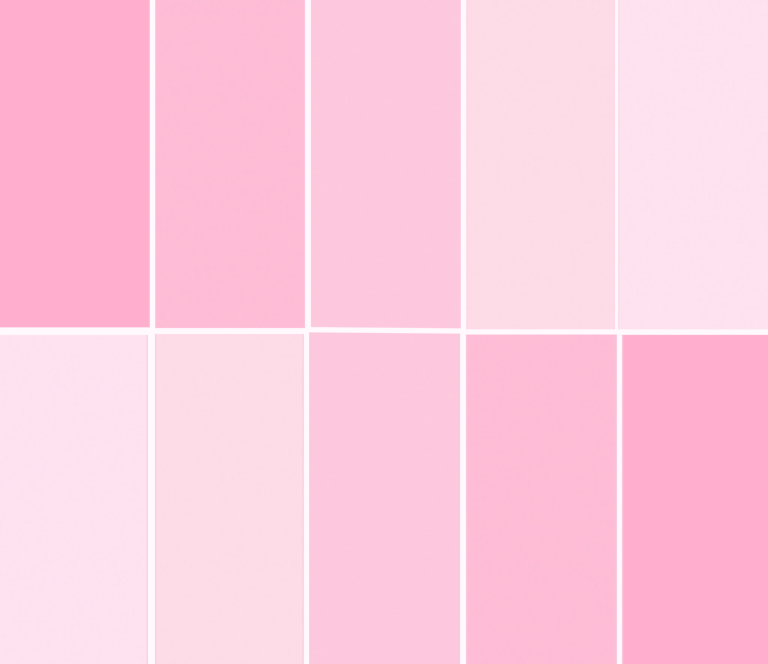
This background is drawn by a Shadertoy shader. Its source:

```glsl
const int COLUMNS = 5;
const vec3 TONES[5] = vec3[5](
    vec3(1.00, 0.685, 0.805), vec3(0.995, 0.737, 0.837),
    vec3(0.992, 0.785, 0.867), vec3(0.992, 0.860, 0.905),
    vec3(0.995, 0.885, 0.940));
const vec3 GUTTER_COLOR = vec3(1.0, 0.975, 0.992);
const vec3 FRINGE_COLOR = vec3(0.95, 0.79, 0.86);

// Gutter centres and half widths, as shares of the canvas width
const vec4 TOP_CENTERS = vec4(0.1986, 0.4010, 0.6035, 0.8027);
const vec4 TOP_HALF = vec4(0.0035, 0.0039, 0.0035, 0.0019);
const vec4 LOW_CENTERS = vec4(0.1973, 0.3991, 0.6029, 0.8066);
const vec4 LOW_HALF = vec4(0.0045, 0.0034, 0.0039, 0.0033);

// Upper and lower edge of the horizontal gutter in each column
const float RULE_TOP[5] = float[5](0.5070, 0.5060, 0.5065, 0.5040, 0.5040);
const float RULE_LOW[5] = float[5](0.4955, 0.4970, 0.4985, 0.4962, 0.4957);
const float RULE_SLOPE = -0.010;   // tilt inside the middle column
const float ROW_SPLIT = 0.501;
const float FRINGE_WIDTH = 0.0022;
const float FRINGE_TOP = 0.20;
const float FRINGE_LOW = 0.55;
const float GRAIN = 0.003;

float hash(vec2 p) {
    vec3 q = fract(vec3(p.xyx) * 0.1031);
    q += dot(q, q.yzx + 33.33);
    return fract((q.x + q.y) * q.z);
}

// Coverage of the area where the signed distance is negative
float coverage(float distance, float blur) {
    return 1.0 - smoothstep(-blur, blur, distance);
}

void mainImage(out vec4 fragColor, in vec2 fragCoord) {
    vec2 uv = fragCoord / iResolution.xy;
    vec2 blur = 0.8 / iResolution.xy;
    bool upper = uv.y > ROW_SPLIT;
    vec4 centers = upper ? TOP_CENTERS : LOW_CENTERS;
    vec4 halfWidths = upper ? TOP_HALF : LOW_HALF;

    // Column index and distance to the nearest vertical gutter
    int column = 0;
    float gutter = 1.0;
    for (int i = 0; i < COLUMNS - 1; i++) {
        column += int(uv.x > centers[i]);
        gutter = min(gutter, abs(uv.x - centers[i]) - halfWidths[i]);
    }

    // The lower row runs through the tones in reverse
    vec3 color = TONES[upper ? column : COLUMNS - 1 - column];
    color += GRAIN * (hash(floor(uv * 256.0)) - 0.5);

    // Faint fringe beside the vertical gutters
    float fringe = coverage(gutter - FRINGE_WIDTH, blur.x);
    color = mix(color, FRINGE_COLOR, fringe * (upper ? FRINGE_TOP : FRINGE_LOW));

    // Horizontal gutter, slightly tilted in the middle
    float tilt = column == COLUMNS / 2 ? RULE_SLOPE * (uv.x - 0.5) : 0.0;
    float ruleTop = RULE_TOP[column] + tilt;
    float ruleLow = RULE_LOW[column] + tilt;
    float rule = max(uv.y - ruleTop, ruleLow - uv.y);

    float white = max(coverage(gutter, blur.x), coverage(rule, blur.y));
    fragColor = vec4(mix(color, GUTTER_COLOR, white), 1.0);
}
```
